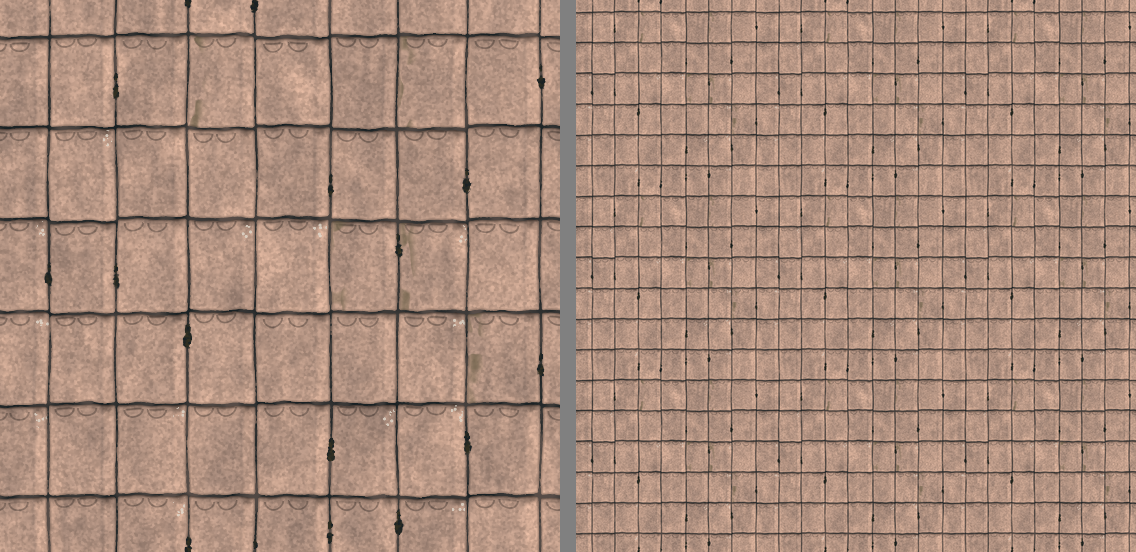
Left, the tile; right, the same tile 3 across and 3 down.
A Shadertoy shader for this texture:

```glsl
// Weathered clay roof tiles, 8 across and 6 down, with seams, lugs, side ridges and moss.
// Jittered seams bound each tile; a rounded box cuts it out, and wrapping cellular
// noise adds grain, streaks, lichen and stains.

const float TAU = 6.2831853;
const vec2 GRID = vec2(8.0, 6.0);
const vec2 ORIGIN = vec2(0.6875, 0.619);   // seam position inside the first cell
const float ASPECT = 0.762;                // tile width over tile height
const vec3 BROWN = vec3(0.635, 0.525, 0.468);
const vec3 PINK  = vec3(0.805, 0.655, 0.572);
const vec3 INK   = vec3(0.10, 0.13, 0.14);
const vec3 UMBER = vec3(0.34, 0.30, 0.28);
const vec3 MOSS  = vec3(0.20, 0.19, 0.13);
const vec3 OLIVE = vec3(0.43, 0.38, 0.29);
const vec3 LICHEN = vec3(0.88, 0.85, 0.80);

float hash(vec2 p, float seed) {
    vec3 q = fract(p.xyx * vec3(0.1031, 0.1030, 0.0973) + seed * vec3(0.137, 0.317, 0.713));
    q += dot(q, q.yzx + 33.33);
    return fract((q.x + q.y) * q.z);
}

float tileHash(vec2 id, float seed) { return hash(mod(id, GRID), seed); }

// Wrapping cellular noise: x = distance to nearest point, y = blended value, z = its id
vec3 cellular(vec2 uv, vec2 count, float seed) {
    vec2 p = uv * count, base = floor(p);
    float nearest = 9.0, id = 0.0, sum = 0.0, weight = 0.0;
    for (int y = -1; y <= 1; y++)
    for (int x = -1; x <= 1; x++) {
        vec2 cell = base + vec2(x, y), key = mod(cell, count);
        vec2 d = cell + vec2(hash(key, seed), hash(key, seed + 1.0)) - p;
        float value = hash(key, seed + 2.0), w = exp(-5.0 * dot(d, d));
        if (length(d) < nearest) { nearest = length(d); id = value; }
        sum += w * value;
        weight += w;
    }
    return vec3(nearest, sum / weight, id);
}

// Horizontal place of vertical seam i at height y
float seamX(float i, float y) {
    float h = tileHash(vec2(i, 0.0), 3.0);
    return i + 0.09 * (h - 0.5) + 0.012 * sin(TAU * (y / 3.0 + h))
             + 0.007 * sin(TAU * (y * 5.0 / 6.0 + 3.0 * h));
}

// Height of horizontal seam j in column c
float seamY(float c, float j) { return j + 0.05 * (tileHash(vec2(c, j), 5.0) - 0.5); }

float roundBox(vec2 p, vec2 halfSize, float radius) {
    vec2 d = abs(p) - halfSize + radius;
    return length(max(d, 0.0)) + min(max(d.x, d.y), 0.0) - radius;
}

float bump(float x, float centre, float width) {
    float d = (x - centre) / width;
    return exp(-d * d);
}

// Shade factor of two half-round lugs; l and t run from the left and top edges
float lugs(float l, float t, float width, vec2 id, float aa) {
    float shade = 1.0;
    for (int i = 0; i < 2; i++) {
        float top = 0.035 + 0.04 * tileHash(id, 7.0);
        vec2 d = vec2(l - (0.24 + 0.33 * float(i)) * width, t - top);
        float arc = abs(length(d * vec2(1.0, 1.15)) - 0.1);
        float line = (1.0 - smoothstep(0.003, 0.007 + aa, arc)) * step(0.0, d.y);
        float lip = bump(d.y, 0.0, 0.013) * (1.0 - smoothstep(0.07, 0.10, abs(d.x)));
        shade *= (1.0 - 0.27 * line) * (1.0 - 0.38 * lip * tileHash(id, 8.0 + float(i)));
    }
    return shade;
}

// Coverage of moss clumps sitting on vertical seam i
float mossOnSeam(vec2 q, float i, float rough) {
    vec2 id = vec2(i, floor(q.y));
    float present = step(0.74, tileHash(id, 11.0)), mask = 0.0;
    for (int k = 0; k < 2; k++) {
        float s = float(k), y = 0.3 + 0.4 * tileHash(id, 12.0) + 0.13 * s;
        vec2 d = vec2((q.x - seamX(i, q.y)) * ASPECT, fract(q.y) - y);
        float r = length(d / mix(vec2(0.042, 0.085), vec2(0.026, 0.06), s));
        mask = max(mask, 1.0 - smoothstep(0.75, 1.1, r + rough));
    }
    return mask * present;
}

void mainImage(out vec4 fragColor, in vec2 fragCoord) {
    vec2 uv = fragCoord / iResolution.xy;
    float aa = GRID.y / iResolution.y;
    float grain = cellular(uv, vec2(256.0, 252.0), 20.0).y - 0.5;
    vec3 fleck = cellular(uv, vec2(136.0, 132.0), 30.0);
    float mottle = cellular(uv, vec2(48.0, 42.0), 40.0).y - 0.5;
    float streak = cellular(uv, vec2(64.0, 16.0), 50.0).y - 0.5;
    float broad = cellular(uv, vec2(18.0, 14.0), 60.0).y - 0.5;

    // Find the tile and the distances to its four edges
    vec2 q = uv * GRID - ORIGIN;
    q.y += 0.006 * sin(TAU * q.x * 1.375) + 0.004 * sin(TAU * q.x * 2.875);
    vec2 id = floor(q);
    id.x += step(seamX(id.x + 1.0, q.y), q.x) - step(q.x, seamX(id.x, q.y));
    id.y += step(seamY(id.x, id.y + 1.0), q.y) - step(q.y, seamY(id.x, id.y));
    float l = (q.x - seamX(id.x, q.y)) * ASPECT, r = (seamX(id.x + 1.0, q.y) - q.x) * ASPECT;
    float b = q.y - seamY(id.x, id.y), t = seamY(id.x, id.y + 1.0) - q.y;
    float width = l + r, u = l / width;

    // Clay tone: pale rims and ridge, browner weathered panel
    float ridge = smoothstep(0.79, 0.85, u) * (1.0 - smoothstep(0.93, 1.0, u));
    float groove = bump(u, 0.785, 0.022) * (0.3 + 0.7 * tileHash(id, 14.0));
    float tone = 0.40 + 0.22 * (tileHash(id, 15.0) - 0.5) + 0.45 * mottle + 0.5 * streak + 0.5 * broad;
    tone += 0.42 * exp(-l / 0.05) + 0.45 * exp(-b / 0.05) + 0.34 * ridge - 0.28 * groove;
    vec3 color = mix(BROWN, PINK, clamp(tone, -0.15, 1.1));
    color *= 1.0 + 0.20 * grain + 0.10 * (fleck.y - 0.5);

    // Relief: lugs, shade under the upper tile, and the ridge's top end
    color *= lugs(l, t, width, id, aa);
    color *= 1.0 - 0.42 * exp(-max(t - 0.02, 0.0) / 0.025);
    color *= 1.0 - 0.28 * bump(u, 0.86, 0.07) * (1.0 - smoothstep(0.06, 0.13, t));

    // Stains and lichen on a few tiles
    float stain = step(0.86, tileHash(id, 16.0)) * bump(l, 0.09, 0.07) * smoothstep(-0.1, 0.2, streak + mottle);
    color = mix(color, OLIVE, 0.75 * stain);
    float patchy = step(0.62, tileHash(id, 17.0)) * bump(u, 0.88, 0.09) * bump(t, 0.14, 0.10);
    float speck = (1.0 - smoothstep(0.25, 0.5, fleck.x)) * step(0.99 - 0.5 * patchy, fleck.z);
    color = mix(color, LICHEN, 0.8 * speck * step(0.25, patchy));

    // Seams, then moss growing out of them
    vec2 halfSize = vec2(0.5 * width - 0.010, 0.5 * (b + t) - 0.013);
    float edge = roundBox(vec2(0.5 * (l - r), 0.5 * (b - t) + 0.007), halfSize, 0.025);
    edge += 0.014 * mottle + 0.008 * grain;
    color *= 1.0 - 0.22 * smoothstep(-0.03, 0.0, edge);
    vec3 seam = mix(INK, UMBER, clamp(0.4 + 1.1 * mottle + 0.8 * broad, 0.0, 1.0));
    color = mix(color, seam, smoothstep(-0.6 * aa, 0.6 * aa, edge));
    float moss = mossOnSeam(q, id.x + step(r, l), 0.7 * mottle + 0.5 * grain);
    color = mix(color, mix(INK, MOSS, clamp(0.5 + 1.5 * grain, 0.0, 1.0)), moss);

    fragColor = vec4(clamp(color, 0.0, 1.0), 1.0);
}
```
